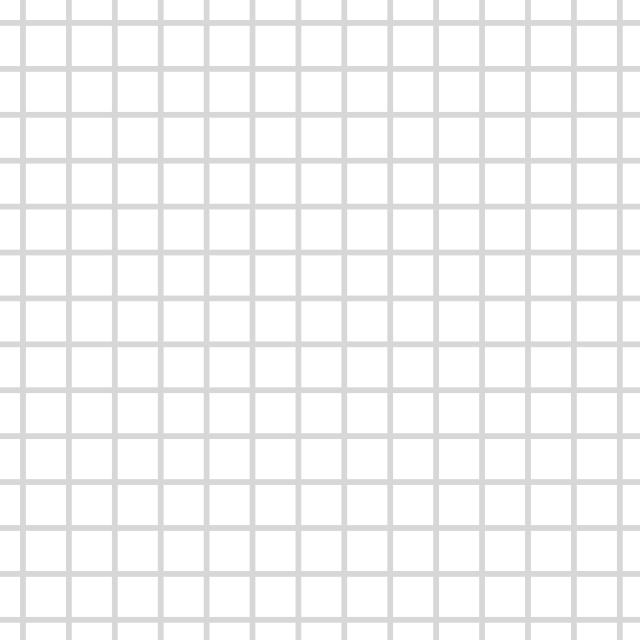
This pattern is drawn by a Shadertoy shader. Its source:

```glsl
// A plain square grid of even light grey lines on white paper.
// Each axis is folded into one cell, and the distance to the cell's
// centre line gives the line's coverage; both axes are then joined.

const float CELLS_PER_CANVAS = 13.94;  // repeats across and down
const float LINE_WIDTH = 0.126;        // as a fraction of one cell
const float EDGE_PIXELS = 1.2;         // width of the smoothed edge
const vec3 PAPER_COLOR = vec3(1.0);
const vec3 LINE_COLOR = vec3(0.845);

// Coverage of the vertical (x) and horizontal (y) lines
vec2 lineCoverage(vec2 cellPos, float edgeWidth) {
    vec2 centreDistance = abs(fract(cellPos) - 0.5);
    vec2 edgeDistance = centreDistance - 0.5 * LINE_WIDTH;
    return 1.0 - smoothstep(-0.5 * edgeWidth, 0.5 * edgeWidth, edgeDistance);
}

void mainImage(out vec4 fragColor, in vec2 fragCoord) {
    // Cells are counted from the upper left corner
    vec2 canvasPos = vec2(fragCoord.x, iResolution.y - fragCoord.y) / iResolution.y;
    float edgeWidth = EDGE_PIXELS * CELLS_PER_CANVAS / iResolution.y;

    vec2 coverage = lineCoverage(canvasPos * CELLS_PER_CANVAS, edgeWidth);
    float grid = max(coverage.x, coverage.y);

    fragColor = vec4(mix(PAPER_COLOR, LINE_COLOR, grid), 1.0);
}
```
